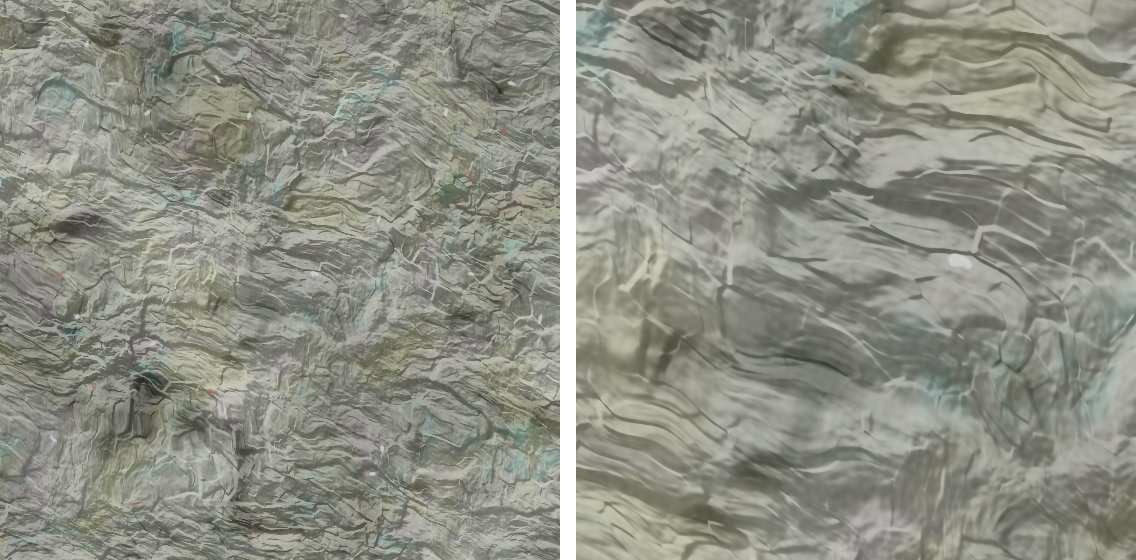
Left, the full canvas; right, a detail of the centre.
Give the GLSL for this texture, as a Shadertoy shader.

```glsl
// Weathered grey-green rock face: a height field of tilted facets and layered
// noise is lit from the upper left, then darkened by hollows and cracks and
// tinted with olive, teal and rusty minerals plus a few pale chips.

const vec2 LIGHT_DIR = vec2(-0.45, 0.89);
const float LIGHT_STEP = 0.002;
const vec3 STONE_TINT = vec3(0.0, 0.009, -0.026);
const vec3 OLIVE_TINT = vec3(0.012, 0.006, -0.045);
const vec3 TEAL_TINT = vec3(-0.055, 0.015, 0.025);
const vec3 MAUVE_TINT = vec3(0.012, -0.012, 0.016);
const vec3 CHIP_COLOR = vec3(0.84, 0.84, 0.85);
const vec3 RUST_COLOR = vec3(0.60, 0.43, 0.39);

vec2 hash22(vec2 p) {
    vec3 q = fract(p.xyx * vec3(0.1031, 0.1030, 0.0973));
    q += dot(q, q.yzx + 33.33);
    return fract((q.xx + q.yz) * q.zy);
}

mat2 rotation(float angle) {
    float c = cos(angle), s = sin(angle);
    return mat2(c, s, -s, c);
}

float cornerSlope(vec2 id, vec2 offset) {
    return dot(hash22(id) * 2.0 - 1.0, offset);
}

// Gradient noise, centred on zero
float noise(vec2 p) {
    vec2 i = floor(p), f = p - i;
    vec2 u = f * f * f * (f * (f * 6.0 - 15.0) + 10.0);
    vec2 x = vec2(1.0, 0.0), y = vec2(0.0, 1.0);
    float low = mix(cornerSlope(i, f), cornerSlope(i + x, f - x), u.x);
    float high = mix(cornerSlope(i + y, f - y), cornerSlope(i + 1.0, f - 1.0), u.x);
    return mix(low, high, u.y);
}

// Broken planes: cells with random tilt and height, blended at narrow seams
float facets(vec2 p) {
    vec2 cell = floor(p);
    float height = 0.0, total = 0.0;
    for (int y = -1; y <= 1; y++)
    for (int x = -1; x <= 1; x++) {
        vec2 id = cell + vec2(x, y);
        vec2 d = p - id - hash22(id);
        vec2 tilt = hash22(id + 71.0) * 2.0 - 1.0;
        float weight = exp(-20.0 * dot(d, d));
        height += weight * (dot(tilt, d) + 0.6 * tilt.x * tilt.y);
        total += weight;
    }
    return height / total;
}

// Bends the plane so that layers and seams wander
vec2 warp(vec2 p) {
    vec2 coarse = vec2(noise(p * 5.0 + 3.0), noise(p * 5.0 + 47.0));
    vec2 fine = vec2(noise(p * 24.0 + 11.0), noise(p * 24.0 + 83.0));
    return p + 0.07 * coarse + 0.014 * fine;
}

// Stretches the pattern along the falling diagonal bedding
vec2 bedding(vec2 p) {
    return rotation(0.65) * p * vec2(1.0, 1.0) * mat2(0.75, 0.0, 0.0, 1.25);
}

float rockHeight(vec2 p, float crag) {
    vec2 q = bedding(warp(p));
    float height = crag * (0.50 * facets(q * 13.0) / 13.0
                         + 0.55 * facets(q * 31.0 + 9.0) / 31.0
                         + 0.45 * facets(q * 68.0 + 27.0) / 68.0);
    float frequency = 6.0;
    for (int i = 0; i < 6; i++) {
        float strength = i < 2 ? 0.32 : 0.48;
        height += strength * noise(q * frequency + float(i) * 19.0) / frequency;
        q = rotation(0.35) * q;
        frequency *= 2.03;
    }
    return height;
}

// Sparse elongated chips, one candidate per cell; a share of cells holds one
float chips(vec2 p, float share, float seed) {
    vec2 id = floor(p);
    vec2 place = hash22(id + seed), kind = hash22(id + seed + 31.0);
    vec2 d = rotation(kind.y * 6.28) * (p - id - mix(vec2(0.3), vec2(0.7), place));
    float radius = length(d * vec2(1.0, 2.2)) + 0.12 * noise(p * 9.0);
    return step(kind.x, share) * (1.0 - smoothstep(0.08, 0.17, radius));
}

void mainImage(out vec4 fragColor, in vec2 fragCoord) {
    vec2 p = fragCoord / iResolution.y + 2.0;
    vec2 bent = warp(p);

    // Directional light on the relief, rougher in craggy zones
    float crag = clamp(0.95 + 1.3 * noise(p * 4.0 + 60.0), 0.4, 1.5);
    float rise = rockHeight(p, crag) - rockHeight(p + LIGHT_DIR * LIGHT_STEP, crag);
    float slope = rise / LIGHT_STEP;
    float lit = slope / sqrt(1.0 + slope * slope);

    // Broad tone, shadowed hollows and thin cracks
    float broad = noise(bent * 3.2 + 15.0) + 0.5 * noise(bent * 9.0 + 38.0);
    float pocket = noise(bent * 6.0 + 90.0) + 0.6 * noise(bent * 17.0 + 5.0);
    float hollow = smoothstep(0.18, 0.60, pocket);
    float seam = abs(noise(bedding(bent) * 19.0 + 52.0));
    float crack = (1.0 - smoothstep(0.0, 0.07, seam)) * smoothstep(-0.05, 0.35, noise(p * 11.0));
    float grit = noise(p * 190.0) + 0.6 * noise(p * 95.0 + 7.0);
    float tone = 0.552 + 0.155 * lit + 0.17 * broad + 0.05 * grit
               - 0.19 * hollow - 0.13 * crack;
    tone = clamp(tone, 0.14, 0.86);

    // Mineral tints
    float olive = smoothstep(-0.1, 0.45, noise(bent * 7.0 + 24.0) + 0.4 * noise(bent * 30.0));
    float teal = smoothstep(0.16, 0.55, noise(bent * 8.0 + 77.0) + 0.5 * noise(bent * 34.0 + 4.0));
    float mauve = smoothstep(0.0, 0.5, noise(bent * 10.0 + 130.0));
    vec3 color = tone + STONE_TINT + olive * OLIVE_TINT + teal * TEAL_TINT + mauve * MAUVE_TINT;

    // Scattered pale and rusty chips
    color = mix(color, CHIP_COLOR, 0.75 * chips(p * 17.0, 0.06, 8.0));
    color = mix(color, RUST_COLOR, 0.55 * chips(p * 15.0, 0.04, 140.0));
    fragColor = vec4(color, 1.0);
}
```
